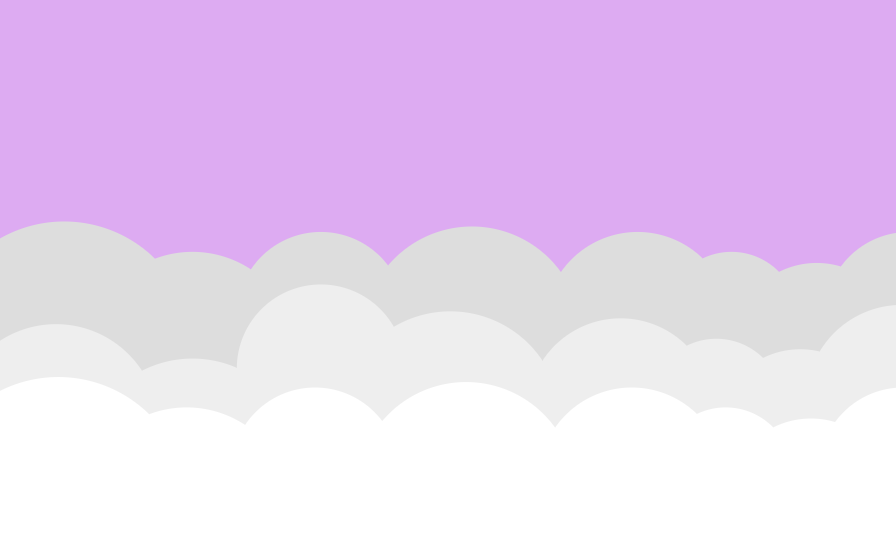
This background is drawn by a Shadertoy shader. Its source:

```glsl
// Three overlapping banks of flat, paper-like clouds under a lilac sky.

const vec3 SKY = vec3(0.867, 0.671, 0.949);
const vec3 FAR_CLOUD = vec3(0.867);
const vec3 MID_CLOUD = vec3(0.933);
const vec3 NEAR_CLOUD = vec3(1.0);

const int PUFFS = 8;

// Each puff: centre x, crest height, radius, in hundredths of the canvas width.
const vec3 BROAD_BANK[PUFFS] = vec3[PUFFS](
    vec3(7.16, 35.55, 14.45), vec3(21.48, 32.16, 11.85),
    vec3(35.81, 34.38, 9.38), vec3(52.67, 34.99, 12.24),
    vec3(71.16, 34.38, 10.42), vec3(81.64, 32.16, 7.42),
    vec3(91.15, 30.92, 9.38), vec3(101.43, 34.38, 9.38));

const vec3 UNEVEN_BANK[PUFFS] = vec3[PUFFS](
    vec3(6.25, 24.09, 11.46), vec3(21.48, 20.25, 12.37),
    vec3(35.81, 28.52, 9.38), vec3(50.26, 25.52, 12.37),
    vec3(69.27, 24.74, 10.42), vec3(79.95, 22.46, 7.42),
    vec3(89.32, 21.29, 9.38), vec3(100.65, 26.24, 10.68));

// Offset from the far bank to the near one, which has the same outline.
const vec2 NEAR_SHIFT = vec2(-0.65, -17.36);

// Distance to a round-topped column that extends downward without end.
float puffDistance(vec2 p, vec3 puff) {
    vec2 centre = vec2(puff.x, puff.y - puff.z);
    vec2 offset = p - centre;
    return length(vec2(offset.x, max(offset.y, 0.0))) - puff.z;
}

// Union of all puffs in one bank.
float bankDistance(vec2 p, vec3 bank[PUFFS]) {
    float d = 1e3;
    for (int i = 0; i < PUFFS; i++) {
        d = min(d, puffDistance(p, bank[i]));
    }
    return d;
}

// Paint a shape over the base colour with an edge one pixel wide.
vec3 paint(vec3 base, vec3 tint, float d, float pixel) {
    return mix(base, tint, clamp(0.5 - d / pixel, 0.0, 1.0));
}

void mainImage(out vec4 fragColor, in vec2 fragCoord) {
    float pixel = 100.0 / iResolution.x;
    vec2 p = fragCoord * pixel;

    // Layers from back to front.
    vec3 color = SKY;
    color = paint(color, FAR_CLOUD, bankDistance(p, BROAD_BANK), pixel);
    color = paint(color, MID_CLOUD, bankDistance(p, UNEVEN_BANK), pixel);
    color = paint(color, NEAR_CLOUD, bankDistance(p - NEAR_SHIFT, BROAD_BANK), pixel);

    fragColor = vec4(color, 1.0);
}
```
